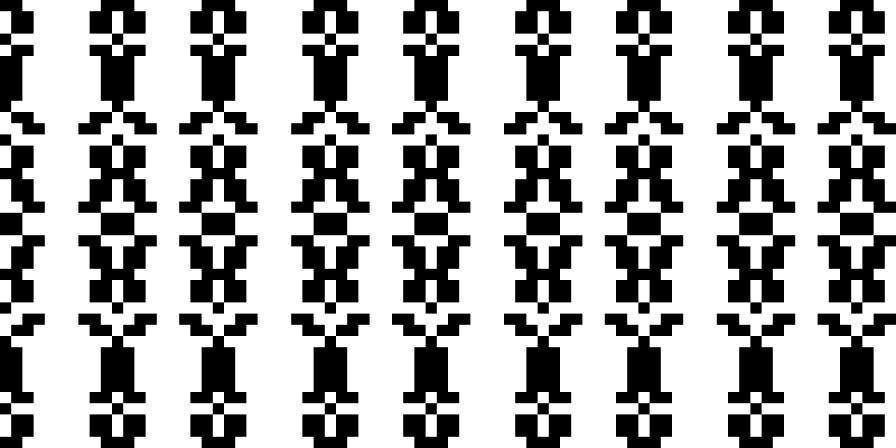
This pattern is drawn by a WebGL 2 fragment shader. Its source:

```glsl
#version 300 es
precision highp float;
// Black stepped motifs in vertical bands on white, mirrored both ways on a square grid.

uniform vec2 u_resolution;
out vec4 fragColor;

const float ROWS = 40.0;          // grid cells down the canvas, one motif high
const float PAIR_PERIOD = 19.0;   // cells from one pair of bands to the next
const float SECOND_BAND = 10.0;   // offset of the second band in a pair
const vec3 INK = vec3(0.0);
const vec3 PAPER = vec3(1.0);

// True when v lies in the inclusive range lo..hi of whole cells.
bool within(float v, float lo, float hi) {
    return v > lo - 0.5 && v < hi + 0.5;
}

// Ink (1) or paper (0) for one whole grid cell.
float motif(vec2 cell) {
    // Fold onto a quarter motif: columns from the axis, rows from the middle.
    float x = mod(cell.x + 0.5, PAIR_PERIOD) - 0.5;
    float col = min(min(abs(x), abs(x - SECOND_BAND)), PAIR_PERIOD - x);
    float y = mod(cell.y + 0.5, ROWS) - 0.5;
    float row = abs(y - 0.5 * (ROWS - 1.0)) - 0.5;

    // Single cells on the axis.
    bool beads = within(row, 7.0, 7.0) || within(row, 10.0, 10.0)
              || within(row, 16.0, 16.0);
    // Solid bars three cells wide: middle, waist, pillar and cap.
    bool bars = within(row, 0.0, 0.0) || within(row, 4.0, 4.0)
             || within(row, 11.0, 14.0) || within(row, 19.0, 19.0);
    // Paired blocks either side of the open axis.
    bool blocks = within(row, 2.0, 3.0) || within(row, 5.0, 6.0)
               || within(row, 9.0, 9.0) || within(row, 15.0, 15.0)
               || within(row, 17.0, 18.0);
    // Outer steps that reach the full width.
    bool wings = within(row, 1.0, 1.0) || within(row, 8.0, 8.0);

    bool inked = (beads && within(col, 0.0, 0.0))
              || (bars && within(col, 0.0, 1.0))
              || (blocks && within(col, 1.0, 2.0))
              || (wings && within(col, 2.0, 3.0));
    return inked ? 1.0 : 0.0;
}

void main() {
    float pixel = ROWS / u_resolution.y;   // pixel width in cells
    vec2 low = (gl_FragCoord.xy - 0.5) * pixel;
    vec2 cell = floor(low + 1e-4);

    // Box-filtered edges: share of the pixel that falls in the next cell.
    vec2 spill = clamp((low + pixel - cell - 1.0) / pixel, 0.0, 1.0);
    float near = mix(motif(cell), motif(cell + vec2(1.0, 0.0)), spill.x);
    float far = mix(motif(cell + vec2(0.0, 1.0)), motif(cell + 1.0), spill.x);
    float coverage = mix(near, far, spill.y);

    fragColor = vec4(mix(PAPER, INK, coverage), 1.0);
}
```
